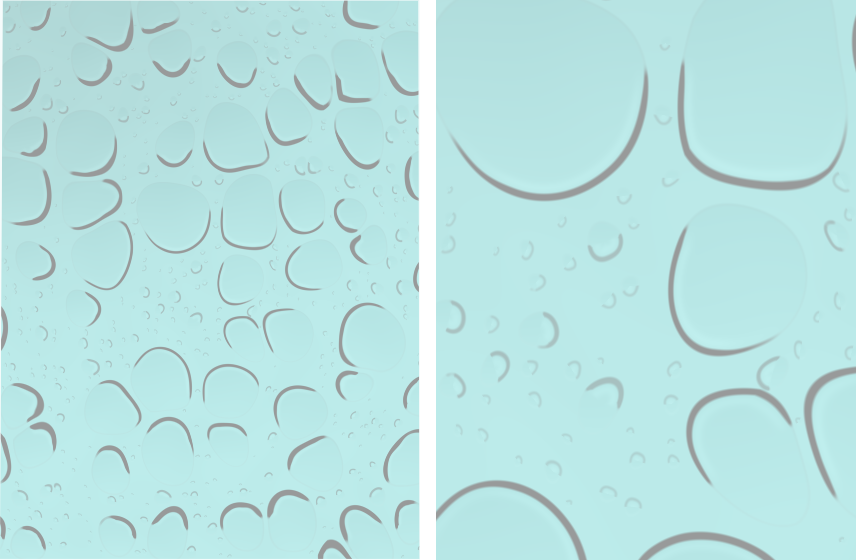
Left: the whole. Right: its middle third, enlarged.
Reproduce this texture procedurally as a WebGL 2 fragment shader.

```glsl
#version 300 es
precision highp float;
// Water drops on pale aqua glass, in three sizes of jittered cellular grids.
// Each drop has a wobbly outline and a grey rim on the side facing the middle;
// smaller drops only appear where larger ones leave room.
uniform vec2 u_resolution;
out vec4 fragColor;

struct Drop {
  float dist;    // signed distance to the outline, negative inside
  vec2 offset;   // position relative to the drop centre
  float radius;
  float seed;
};

vec3 hash3(vec2 p) {
  vec3 q = fract(p.xyx * vec3(0.1031, 0.1030, 0.0973));
  q += dot(q, q.yxz + 33.33);
  return fract((q.xxy + q.yzz) * q.zyx);
}

float smoothMax(float a, float b, float k) {
  float h = max(k - abs(a - b), 0.0) / k;
  return max(a, b) + h * h * k * 0.25;
}

// Nearest drop of one grid; neighbours are kept apart by a narrow gap.
Drop nearestDrop(vec2 p, float cell, vec2 radii, float share, float salt) {
  Drop best = Drop(1.0, vec2(1.0), 0.01, 0.0);
  float second = 1.0;
  vec2 base = floor(p / cell);
  for (int j = -1; j <= 1; j++) {
    for (int i = -1; i <= 1; i++) {
      vec2 id = base + vec2(i, j);
      vec3 h = hash3(id + salt);
      vec3 g = hash3(id + salt + 57.3);
      if (g.x > share) continue;
      vec2 offset = p - (id + 0.5 + 0.64 * (h.xy - 0.5)) * cell;
      float radius = cell * mix(radii.x, radii.y, h.z);
      // Slightly tilted ellipse with a sine wobble
      float tilt = (g.y - 0.5) * 1.6;
      vec2 q = mat2(cos(tilt), sin(tilt), -sin(tilt), cos(tilt)) * offset;
      q *= vec2(1.0 + 0.24 * g.z, 1.0 - 0.14 * g.z);
      float a = atan(q.y, q.x);
      float wobble = 0.06 * sin(2.0 * a + g.y * 40.0) + 0.045 * sin(3.0 * a + h.x * 30.0);
      float d = length(q) - radius * (1.0 + wobble);
      if (d < best.dist) {
        second = best.dist;
        best = Drop(d, offset, radius, g.y);
      } else {
        second = min(second, d);
      }
    }
  }
  float border = 0.5 * (best.dist - second) + 0.03 * cell;
  best.dist = smoothMax(best.dist, border, best.radius * 0.3);
  return best;
}

Drop largeDrop(vec2 p) { return nearestDrop(p, 0.118, vec2(0.24, 0.58), 0.94, 11.0); }
Drop mediumDrop(vec2 p) { return nearestDrop(p, 0.046, vec2(0.13, 0.36), 0.75, 83.0); }
Drop smallDrop(vec2 p) { return nearestDrop(p, 0.021, vec2(0.10, 0.30), 0.60, 141.0); }

// Shades body, rim and glint of a drop over the given colour.
vec3 paintDrop(vec3 col, vec2 p, Drop drop, vec2 middle, float strength) {
  float soft = max(0.0009, 0.7 / u_resolution.y);
  float d = drop.dist;
  vec2 toMiddle = middle - (p - drop.offset);
  float far = length(toMiddle);
  vec2 normal = drop.offset / max(length(drop.offset), 1e-5);
  float facing = dot(normal, toMiddle / max(far, 1e-4));
  float a = atan(normal.y, normal.x);
  float breaks = 0.22 * sin(2.0 * a + drop.seed * 40.0) + 0.16 * sin(5.0 * a + drop.seed * 90.0);

  // Body, a little deeper towards its top
  float body = smoothstep(soft, -soft, d);
  float depth = 0.45 + 0.5 * drop.offset.y / drop.radius;
  col -= vec3(0.028, 0.025, 0.024) * depth * body * mix(0.5, 1.0, strength);

  // Rim, thicker far from the middle and tapering along the arc
  float arc = smoothstep(0.0, 1.0, facing + breaks + 0.9 * (0.38 - far));
  float width = mix(0.0032, 0.0092, smoothstep(0.08, 0.5, far)) * (0.25 + 0.75 * arc);
  width = min(width, drop.radius * 0.2);
  float rim = body * smoothstep(-width - 1.6 * soft, -width + 0.5 * soft, d);
  float ink = rim * (0.09 + 0.91 * smoothstep(0.02, 0.35, arc)) * strength;

  // Pale glints inside the rim and along the far edge
  float inner = (d + width + 0.004) / 0.003;
  float glint = body * exp(-inner * inner) * arc + 0.6 * rim * (1.0 - arc);
  col += 0.022 * glint;
  return mix(col, vec3(0.595, 0.605, 0.605), ink);
}

void main() {
  vec2 p = gl_FragCoord.xy / u_resolution.y;
  float wide = u_resolution.x / u_resolution.y;
  vec2 middle = vec2(0.5 * wide, 0.47);

  // Glass, greyer towards the upper left corner, with faint mottling
  float corner = smoothstep(0.75, 0.0, length(p - vec2(0.0, 1.03)));
  vec3 col = mix(vec3(0.737, 0.922, 0.918), vec3(0.715, 0.895, 0.892), smoothstep(0.3, 1.0, p.y));
  col = mix(col, vec3(0.69, 0.835, 0.83), 0.75 * corner);
  col += 0.004 * sin(21.0 * p.x + 3.0 * sin(13.0 * p.y)) * sin(17.0 * p.y + 2.0 * sin(19.0 * p.x));

  // Drops from small to large, skipping those crowded by bigger ones
  Drop tiny = smallDrop(p);
  vec2 c = p - tiny.offset;
  float room = min(largeDrop(c).dist, mediumDrop(c).dist) - tiny.radius;
  if (room > 0.001) col = paintDrop(col, p, tiny, middle, 0.28);
  Drop medium = mediumDrop(p);
  room = largeDrop(p - medium.offset).dist - medium.radius;
  if (room > 0.001) col = paintDrop(col, p, medium, middle, 0.5);
  col = paintDrop(col, p, largeDrop(p), middle, 1.0);

  // Thin, slightly slanted white margin
  float edge = min(p.x - 0.005 * p.y, wide - 0.001 - 0.002 * p.y - p.x);
  edge = min(edge, min(p.y - 0.002, 0.999 - p.y));
  col = mix(vec3(0.96, 0.985, 0.985), col, smoothstep(-0.001, 0.001, edge));
  fragColor = vec4(col, 1.0);
}
```
